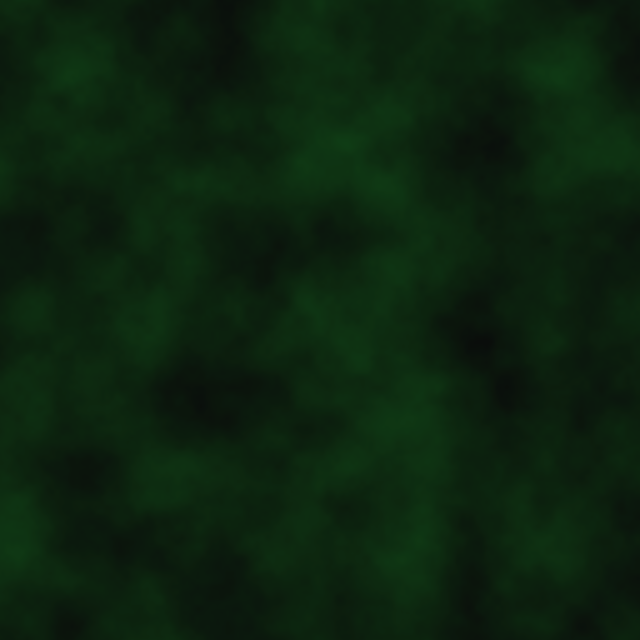
A WebGL 2 fragment shader for this texture:

```glsl
#version 300 es
precision highp float;
// Soft, cloudy dark green mottling built from layered smooth noise.

uniform vec2 u_resolution;
out vec4 fragColor;

const float BASE_CELLS = 8.0;    // coarse noise cells across the canvas
const int   OCTAVES    = 5;
const float GAIN       = 0.5;    // strength of each finer layer
const float LACUNARITY = 2.0;    // scale step between layers
const float CONTRAST   = 1.28;
const vec2  SEED       = vec2(37.0, 91.0);

const vec3 SHADOW = vec3(0.038, 0.038, 0.042);
const vec3 MOSS   = vec3(0.047, 0.133, 0.055);
const vec3 GLOW   = vec3(0.060, 0.235, 0.082);

// Integer lattice hash to 0..1
float hash(vec2 cell) {
  uvec2 q = uvec2(ivec2(cell)) * uvec2(1597u, 3571u);
  uint h = (q.x ^ q.y) * 74821u;
  h = (h ^ (h >> 15)) * 48271u;
  h = (h ^ (h >> 13)) * 69621u;
  h ^= h >> 16;
  return float(h & 65535u) / 65535.0;
}

// Smoothly interpolated lattice values
float valueNoise(vec2 p) {
  vec2 cell = floor(p);
  vec2 f = fract(p);
  vec2 s = f * f * (3.0 - 2.0 * f);
  float low  = mix(hash(cell), hash(cell + vec2(1.0, 0.0)), s.x);
  float high = mix(hash(cell + vec2(0.0, 1.0)), hash(cell + vec2(1.0)), s.x);
  return mix(low, high, s.y);
}

// Normalised sum of octaves, each shifted to hide the shared lattice
float cloud(vec2 p) {
  float sum = 0.0;
  float total = 0.0;
  float amplitude = 1.0;
  for (int i = 0; i < OCTAVES; i++) {
    sum += amplitude * valueNoise(p);
    total += amplitude;
    amplitude *= GAIN;
    p = p * LACUNARITY + vec2(17.3, 9.7);
  }
  return sum / total;
}

void main() {
  vec2 uv = gl_FragCoord.xy / min(u_resolution.x, u_resolution.y);
  float density = cloud(uv * BASE_CELLS + SEED);

  // Tone curve from near black through moss to a dim green glow
  float tone = clamp((density - 0.5) * CONTRAST + 0.5, 0.0, 1.0);
  vec3 color = mix(SHADOW, MOSS, smoothstep(-0.5, 0.5, tone - 0.5) * 0.0 + min(tone * 2.0, 1.0));
  color = mix(color, GLOW, max(tone * 2.0 - 1.0, 0.0));

  fragColor = vec4(color, 1.0);
}
```
